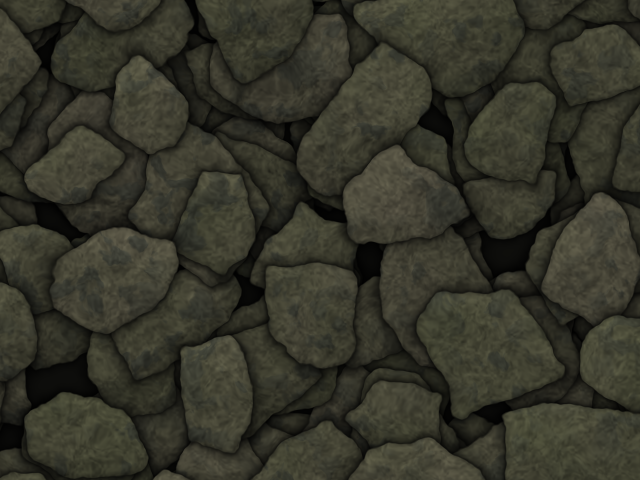
Give the GLSL for this texture, as a Shadertoy shader.

```glsl
// A heap of rough, dim olive-grey stones, closely packed with thin dark gaps.
// Each layer is a jittered grid of angular polygons, painted from bottom to top;
// every stone first shades what lies below, then covers it with faceted, speckled rock.

#define LAYERS 5
#define SIDES 7
#define CELL 0.27            // grid spacing, in canvas heights
#define RADIUS_MIN 0.098
#define RADIUS_MAX 0.160
#define STRETCH 0.24         // elongation of the stones
#define CORNER 170.0         // higher is sharper
#define SHADOW_WIDTH 0.011
#define SHADOW_DEPTH 0.75
#define STAIN_SCALE 30.0
#define STAIN_AMOUNT 0.62
#define GRAIN 0.27

const float TAU = 6.28318;
const vec2 LIGHT = vec2(-0.35, 0.94);
const vec3 GAP = vec3(0.060, 0.060, 0.050);
const vec3 OLIVE = vec3(0.250, 0.256, 0.186);
const vec3 WARM_GREY = vec3(0.288, 0.275, 0.226);
const vec3 STAIN = vec3(0.160, 0.172, 0.155);

float hash(vec2 p) {
    vec3 v = fract(p.xyx * vec3(0.1031, 0.1030, 0.0973));
    v += dot(v, v.yzx + 33.33);
    return fract((v.x + v.y) * v.z);
}

float noise(vec2 p) {
    vec2 i = floor(p), f = fract(p);
    f = f * f * (3.0 - 2.0 * f);
    return mix(mix(hash(i), hash(i + vec2(1, 0)), f.x),
               mix(hash(i + vec2(0, 1)), hash(i + vec2(1, 1)), f.x), f.y);
}

float fbm(vec2 p) {
    float sum = 0.0, amp = 0.533;
    for (int i = 0; i < 4; i++) {
        sum += amp * noise(p);
        p = mat2(1.6, 1.2, -1.2, 1.6) * p + 5.7;
        amp *= 0.5;
    }
    return sum;
}

mat2 rotation(float a) {
    float c = cos(a), s = sin(a);
    return mat2(c, s, -s, c);
}

// Angular polygon: xy is the tilt of the bevelled surface, z the signed distance
vec3 stoneShape(vec2 q, vec2 seed) {
    float radius = mix(RADIUS_MIN, RADIUS_MAX, hash(seed + 3.1));
    float axis = TAU * hash(seed + 5.3);
    float sum = 0.0;
    vec2 tilt = vec2(0);
    for (int k = 0; k < SIDES; k++) {
        float id = float(k);
        float angle = (id + 0.8 * hash(seed + 7.7 + id)) * TAU / float(SIDES);
        vec2 normal = vec2(cos(angle), sin(angle));
        float reach = radius * (1.0 + STRETCH * cos(2.0 * (angle - axis)));
        reach *= mix(0.74, 1.04, hash(seed.yx + 11.9 + id));
        float side = dot(q, normal) - reach;
        sum += exp(CORNER * side);
        tilt += normal * smoothstep(-0.045, 0.0, side);
    }
    return vec3(tilt, log(sum) / CORNER);
}

// Speckled, grainy rock lit from above
vec3 stoneColor(vec2 q, vec2 seed, vec3 shape) {
    vec2 p = q + seed * 1.37;
    vec3 color = mix(OLIVE, WARM_GREY, 0.6 * hash(seed + 17.0) + 0.4 * noise(p * 14.0));
    float stain = smoothstep(0.50, 0.64, fbm(p * STAIN_SCALE));
    stain *= mix(0.2, 1.0, smoothstep(0.2, 0.8, noise(p * 10.0 + 9.0)));
    color = mix(color, STAIN, STAIN_AMOUNT * stain);

    // Two creases split the face into facets
    float bend = 0.03 * (fbm(p * 13.0) - 0.5);
    float light = 1.0 + 0.09 * dot(shape.xy, LIGHT);
    for (int k = 0; k < 2; k++) {
        float turn = TAU * hash(seed + 23.0 + float(k));
        vec2 facet = vec2(cos(turn), sin(turn));
        float crease = smoothstep(-0.004, 0.004, dot(q, facet) - 0.03 + bend);
        light += 0.12 * crease * dot(facet, LIGHT);
    }

    // Lumps by the slope of the noise, then grain and a thin dark rim
    light += 0.65 * (fbm(p * 30.0) - fbm((p + 0.007 * LIGHT) * 30.0));
    light += GRAIN * (noise(p * 165.0) - 0.5) + 0.7 * GRAIN * (noise(p * 85.0) - 0.5);
    light *= 1.0 - 0.22 * smoothstep(-0.011, 0.002, shape.z);
    return color * light;
}

void mainImage(out vec4 fragColor, in vec2 fragCoord) {
    vec2 p = fragCoord / iResolution.y;
    float soft = 0.0007 + 0.7 / iResolution.y;
    vec2 rough = 0.034 * (vec2(fbm(p * 15.0), fbm(p * 15.0 + 41.0)) - 0.5);
    vec3 color = GAP;

    for (int layer = 0; layer < LAYERS; layer++) {
        float level = float(layer);
        mat2 turn = rotation(0.4 + level * 2.1);
        vec2 grid = turn * p / CELL + level * 7.31;
        float depth = mix(0.84, 1.0, level / float(LAYERS - 1));
        for (int j = -1; j <= 1; j++)
        for (int i = -1; i <= 1; i++) {
            vec2 cell = floor(grid) + vec2(i, j);
            vec2 seed = cell + 40.0 + level * 37.0;
            vec2 center = cell + 0.3 + 0.4 * vec2(hash(seed), hash(seed + 61.0));
            vec2 q = transpose(turn) * (grid - center) * CELL + rough;
            if (length(q) > 0.32) continue;

            vec3 shape = stoneShape(q, seed);
            float gap = max(shape.z, 0.0);
            color *= 1.0 - SHADOW_DEPTH * exp(-gap / SHADOW_WIDTH);
            if (shape.z < soft) {
                float cover = 1.0 - smoothstep(-soft, soft, shape.z);
                color = mix(color, depth * stoneColor(q, seed, shape), cover);
            }
        }
    }
    fragColor = vec4(color, 1.0);
}
```
